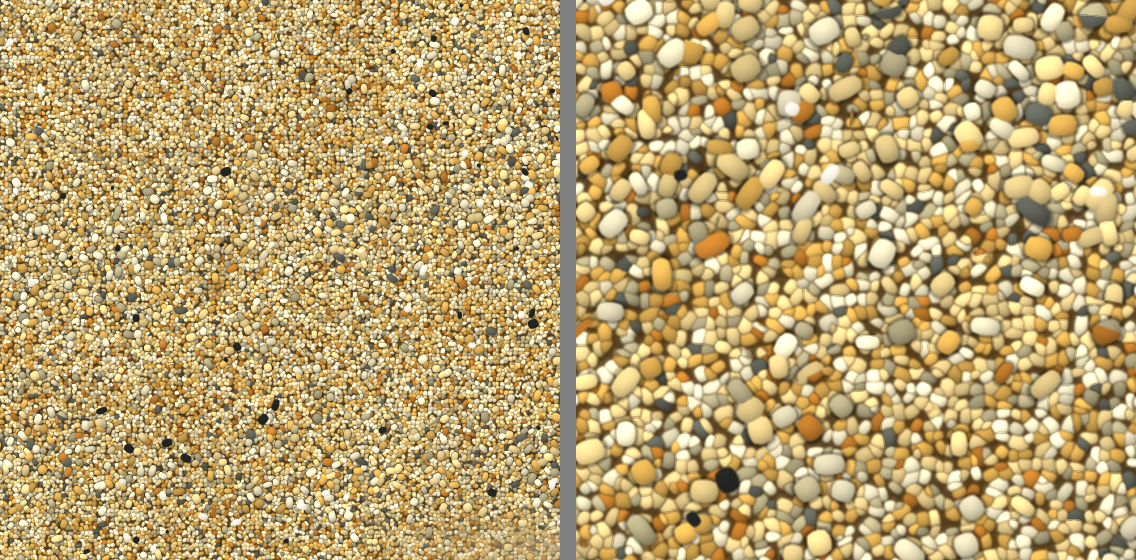
Left, the full canvas; right, a detail of the centre.
A three.js fragment shader for this texture:

```glsl
varying vec2 vUv;

#define FINE_CELLS 132.0
#define COARSE_CELLS 84.0
#define FLAKE_CELLS 46.0
#define FLAKE_SHARE 0.035
#define GAP_DEPTH 0.85
#define RELIEF 0.20
#define TONE_SPREAD 0.26
#define SAMPLE_STEP 0.0009

const vec3 CREAM = vec3(0.97, 0.93, 0.78);
const vec3 SAND  = vec3(0.94, 0.83, 0.56);
const vec3 OCHRE = vec3(0.86, 0.67, 0.32);
const vec3 RUST  = vec3(0.75, 0.48, 0.17);
const vec3 STONE = vec3(0.70, 0.66, 0.51);
const vec3 SLATE = vec3(0.36, 0.37, 0.33);
const vec3 GAP   = vec3(0.29, 0.20, 0.08);
const vec3 SHELL = vec3(0.97, 0.95, 0.90);
const vec3 BASALT = vec3(0.13, 0.14, 0.13);

struct Grain {
  vec2 offset;   // position inside the grain, about -1 to 1
  float dist;    // 1 at the rim
  float border;  // distance margin to the next grain
  vec3 rnd;
};

vec3 hash3(vec2 p) {
  vec3 q = fract(p.xyx * vec3(0.1031, 0.1030, 0.0973));
  q += dot(q, q.yxz + 33.33);
  return fract((q.xxy + q.yzz) * q.zyx);
}

float valueNoise(vec2 p) {
  vec2 i = floor(p), f = fract(p);
  f = f * f * (3.0 - 2.0 * f);
  float low = mix(hash3(i).x, hash3(i + vec2(1.0, 0.0)).x, f.x);
  float high = mix(hash3(i + vec2(0.0, 1.0)).x, hash3(i + 1.0).x, f.x);
  return mix(low, high, f.y);
}

// Nearest of the scattered, randomly turned oval grains
Grain findGrain(vec2 p, float share, float seed) {
  Grain g = Grain(vec2(0.0), 9.0, 0.0, vec3(0.0));
  float second = 9.0;
  vec2 cell = floor(p);
  for (int y = -1; y <= 1; y++) {
    for (int x = -1; x <= 1; x++) {
      vec2 id = cell + vec2(float(x), float(y));
      vec3 place = hash3(id + seed);
      if (place.z > share) continue;
      vec3 form = hash3(id + seed + 57.0);
      vec2 d = p - id - 0.5 - 0.8 * (place.xy - 0.5);
      float angle = 6.2832 * form.x;
      vec2 axis = vec2(cos(angle), sin(angle));
      vec2 local = vec2(dot(d, axis), dot(d, vec2(-axis.y, axis.x)));
      float size = mix(0.48, 0.78, form.y);
      float stretch = mix(1.0, 1.35, form.z);
      local *= vec2(1.0 / stretch, stretch) / size;
      // blend of round and boxy outlines
      float dist = mix(length(local), max(abs(local.x), abs(local.y)), 0.35);
      if (dist < g.dist) {
        second = g.dist;
        g = Grain(d / size, dist, 0.0, hash3(id + seed + 113.0));
      } else {
        second = min(second, dist);
      }
    }
  }
  g.border = second - g.dist;
  return g;
}

vec3 mineral(vec3 rnd, float greyness) {
  float pick = rnd.x;
  vec3 c = mix(CREAM, SAND, step(0.24, pick));
  c = mix(c, OCHRE, step(0.57, pick));
  c = mix(c, RUST, step(0.79, pick));
  c = mix(c, STONE, step(0.87 - 0.06 * greyness, pick));
  c = mix(c, SLATE, step(0.975 - 0.05 * greyness, pick));
  return c * (1.0 + TONE_SPREAD * (rnd.y - 0.5));
}

float relief(Grain g) {
  float slope = dot(g.offset, vec2(-0.45, 0.89));
  return 1.03 + RELIEF * slope - 0.15 * g.dist * g.dist;
}

vec3 sandColor(vec2 uv) {
  // Broad drifts of coarser, greyer grains
  float drift = 0.6 * valueNoise(uv * 5.0 + 3.0) + 0.4 * valueNoise(uv * 13.0);
  float ridge = exp(-pow((uv.y - 0.48 - 0.2 * uv.x) / 0.13, 2.0));
  float lower = exp(-pow((uv.y - 0.15) / 0.09, 2.0));
  float coarse = clamp(0.75 * max(ridge, lower) + 0.9 * (drift - 0.45), 0.0, 1.0);

  // Fine bed
  Grain g = findGrain(uv * FINE_CELLS, 1.0, 7.0);
  vec3 color = mineral(g.rnd, coarse) * relief(g);
  float gap = 1.0 - smoothstep(0.0, 0.30, g.border);
  gap = max(gap * mix(0.25, 0.8, g.rnd.z), smoothstep(0.75, 1.1, g.dist));
  color = mix(color, GAP, gap * GAP_DEPTH);

  // Coarse grains with a shaded rim
  g = findGrain(uv * COARSE_CELLS, 0.04 + 0.30 * coarse, 211.0);
  color *= 1.0 - 0.5 * (1.0 - smoothstep(0.85, 1.3, g.dist));
  vec3 top = mineral(g.rnd, coarse) * relief(g);
  color = mix(color, top, 1.0 - smoothstep(0.82, 0.95, g.dist));

  // Rare shell chips and dark stones
  g = findGrain(uv * FLAKE_CELLS, FLAKE_SHARE, 401.0);
  float rim = mix(0.30, 0.62, g.rnd.z);
  top = mix(SHELL, BASALT, step(0.55, g.rnd.x)) * relief(g);
  color = mix(color, top, 1.0 - smoothstep(rim - 0.08, rim, g.dist));

  // Pale dusty corner
  float dust = smoothstep(0.55, 1.0, uv.x) * (1.0 - smoothstep(0.02, 0.13, uv.y));
  color = mix(color, vec3(0.76, 0.69, 0.51), 0.45 * dust);
  return color * (0.96 + 0.10 * drift);
}

void main() {
  vec3 sum = vec3(0.0);
  for (int i = 0; i < 4; i++) {
    vec2 corner = vec2(mod(float(i), 2.0), floor(float(i) * 0.5)) - 0.5;
    sum += sandColor(vUv + corner * SAMPLE_STEP);
  }
  gl_FragColor = vec4(clamp(sum * 0.25, 0.0, 1.0), 1.0);
}
```
